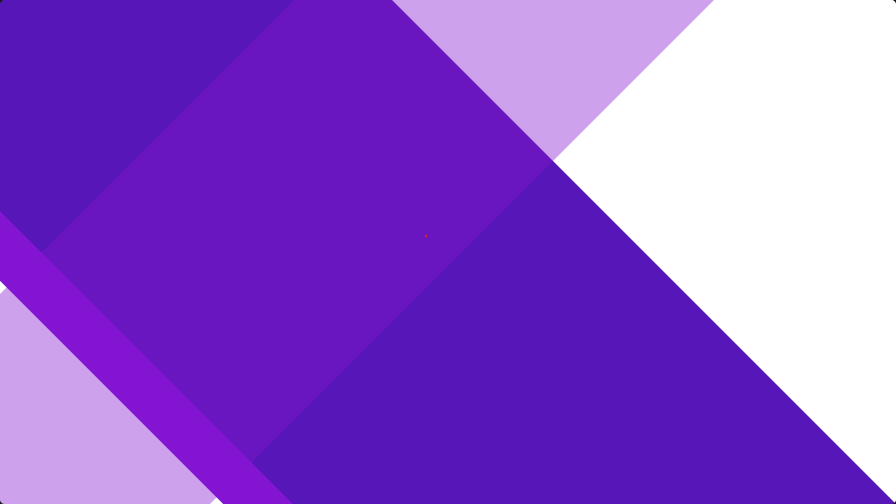
Give the GLSL for this background, as a WebGL 1 fragment shader.

```glsl
precision highp float;
// Flat diagonal background: a wide violet slab falls to the right, crossed
// by a translucent rising band and edged with a bright strip. Each part is
// an antialiased interval along one of two 45 degree axes.

uniform vec2 u_resolution;

#define SLAB_RIGHT 0.7778
#define SLAB_LEFT -0.4190
#define STRIP_LEFT -0.5570
#define BAND_CENTER 1.0
#define BAND_HALF 0.4167
#define CORNER_RADIUS 0.009
#define DOT_CENTER vec2(0.8455, 0.5315)
#define DOT_RADIUS 0.0026

const vec3 WHITE = vec3(1.0);
const vec3 LILAC = vec3(0.804, 0.633, 0.925);
const vec3 INDIGO = vec3(0.341, 0.086, 0.716);
const vec3 VIOLET = vec3(0.410, 0.082, 0.753);
const vec3 PURPLE = vec3(0.512, 0.078, 0.820);
const vec3 RED = vec3(0.82, 0.13, 0.22);
const vec3 INK = vec3(0.10, 0.09, 0.12);

// Coverage of the region where the signed distance is positive.
float coverage(float inside) {
  return clamp(inside * u_resolution.y + 0.5, 0.0, 1.0);
}

// Converts a diagonal coordinate difference into a true distance.
float diagonal(float difference) {
  return coverage(difference * 0.70711);
}

float roundedBox(vec2 p, vec2 halfSize, float radius) {
  vec2 q = abs(p) - halfSize + radius;
  return length(max(q, 0.0)) + min(max(q.x, q.y), 0.0) - radius;
}

void main() {
  vec2 p = gl_FragCoord.xy / u_resolution.y;
  vec2 size = vec2(u_resolution.x / u_resolution.y, 1.0);
  float across = p.x + p.y - 1.0;
  float along = p.x - p.y + 1.0;

  // Rising band, seen as lilac on white and as violet on the slab
  float band = diagonal(BAND_HALF - abs(along - BAND_CENTER));
  vec3 backdrop = mix(WHITE, LILAC, band);
  vec3 slab = mix(INDIGO, VIOLET, band);

  // Slab with its bright lower strip
  slab = mix(PURPLE, slab, diagonal(across - SLAB_LEFT));
  float slabMask = diagonal(SLAB_RIGHT - across) * diagonal(across - STRIP_LEFT);
  vec3 color = mix(backdrop, slab, slabMask);

  // Small red dot
  color = mix(color, RED, coverage(DOT_RADIUS - length(p - DOT_CENTER)));

  // Dark rounded frame corners
  float frame = roundedBox(p - 0.5 * size, 0.5 * size, CORNER_RADIUS);
  color = mix(INK, color, coverage(-frame));

  gl_FragColor = vec4(color, 1.0);
}
```
